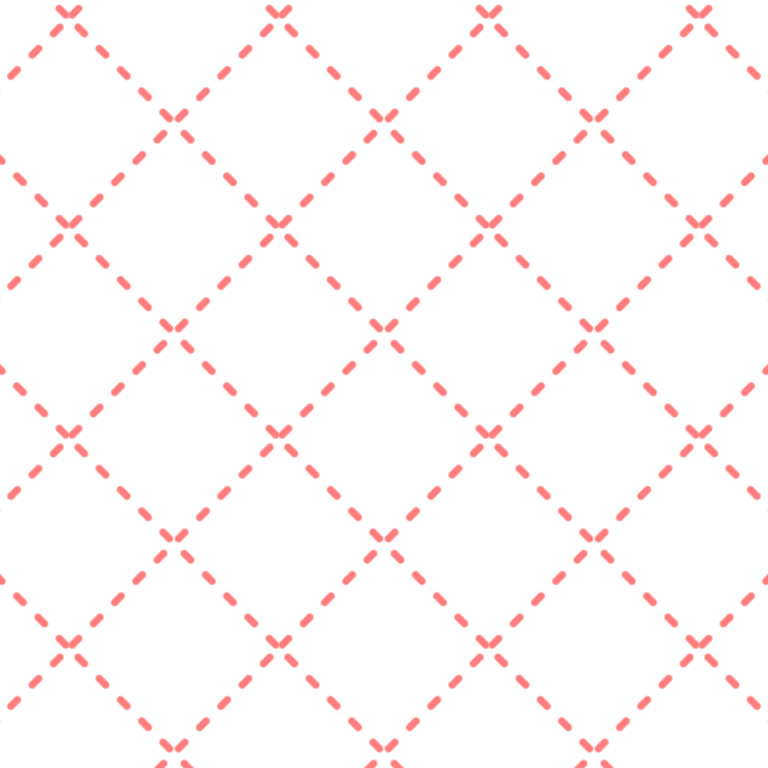
Give the GLSL for this pattern, as a WebGL 2 fragment shader.

```glsl
#version 300 es
precision highp float;

#define PERIOD 0.27344
#define CROSSING vec2(0.0898, 0.1560)
#define DASH_COUNT 10.0
#define DASH_STEP 0.02767
#define FIRST_DASH 0.0160
#define DASH_HALF 0.0042
#define DASH_RADIUS 0.0047
#define EDGE_SOFTNESS 0.0019
#define PAPER vec3(1.0)
#define INK vec3(1.0, 0.49, 0.49)

uniform vec2 u_resolution;
out vec4 fragColor;

// Signed distance to the round-capped dashes on all falling diagonals.
// Positions along a line are measured by their x coordinate.
float dashedDiagonals(vec2 p) {
    float sum = p.x + p.y;
    float offset = 0.5 * (sum - PERIOD * round(sum / PERIOD));

    // Each repeat restarts the dash sequence just past a crossing.
    float lead = 0.5 * DASH_STEP;
    float along = mod(p.x - offset - FIRST_DASH + lead, PERIOD) - lead;
    float index = clamp(round(along / DASH_STEP), 0.0, DASH_COUNT - 1.0);

    float beyond = max(abs(along - index * DASH_STEP) - DASH_HALF, 0.0);
    return sqrt(2.0) * length(vec2(beyond, offset)) - DASH_RADIUS;
}

void main() {
    float size = min(u_resolution.x, u_resolution.y);
    vec2 p = gl_FragCoord.xy / size - CROSSING;

    // Rising diagonals are the mirror image of the falling ones.
    float dist = min(dashedDiagonals(p), dashedDiagonals(vec2(-p.x, p.y)));

    float soft = max(EDGE_SOFTNESS, 0.7 / size);
    float coverage = 1.0 - smoothstep(-soft, soft, dist);
    fragColor = vec4(mix(PAPER, INK, coverage), 1.0);
}
```
